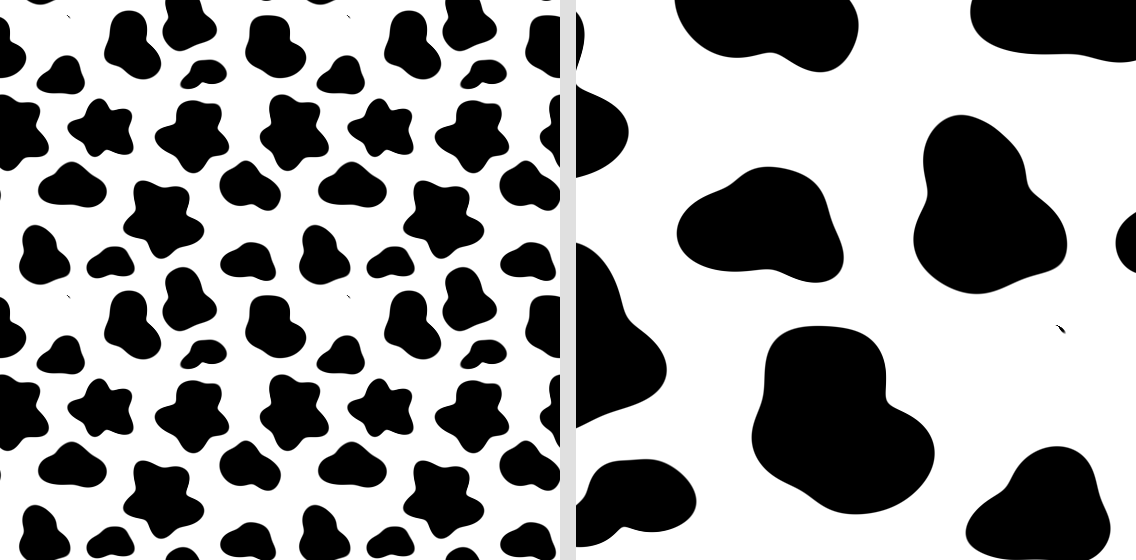
Left: the whole. Right: its middle third, enlarged.
Write a WebGL 1 fragment shader that draws this pattern.

```glsl
precision highp float;

uniform vec2 u_resolution;

#define REPEATS 2.0
#define GAP 0.040
#define SHARPNESS 50.0
#define JITTER 0.024
#define WIDE_RADIUS 0.128
#define NARROW_RADIUS 0.104
#define PEBBLE_RADIUS 0.033
#define PATCH_COLOR vec3(0.0)
#define HIDE_COLOR vec3(1.0)

const float PI = 3.14159265;

// Horizontal start of each row of patches
const vec4 ROW_START = vec4(0.157, 0.234, 0.048, 0.207);

// Two random values in -0.5..0.5
vec2 hash2(vec2 id) {
    vec2 s = vec2(dot(id, vec2(12.7, 31.1)), dot(id, vec2(26.9, 18.3)));
    return fract(sin(s + 1.7) * 437.58) - 0.5;
}

// Shortest offset between two points of the wrapping tile
vec2 wrapOffset(vec2 d) {
    return d - floor(d + 0.5);
}

// Lobed outline; lobes holds the strength of the 2, 3 and 5 fold bulges
float lobedBlob(vec2 q, float radius, vec3 lobes, vec2 turn) {
    float angle = atan(q.y, q.x + 1e-6);
    float bulge = 1.0
        - lobes.x * cos(2.0 * (angle - turn.x))
        + lobes.y * cos(3.0 * (angle - 1.6 - 0.5 * turn.y))
        + lobes.z * cos(5.0 * (angle - 2.0 - 0.6 * turn.x));
    return length(q) - radius * bulge;
}

// Keeps the nearest distance (x) and the summed pull of all blobs (y)
vec2 gather(vec2 field, float d) {
    return vec2(min(field.x, d), field.y + exp(-0.5 * SHARPNESS * d));
}

// Large patches: staggered rows of four, three, three and four
vec2 addPatches(vec2 field, vec2 p) {
    for (int r = 0; r < 4; r++) {
        float row = float(r);
        bool wide = abs(row - 1.5) < 1.0;
        float count = wide ? 3.0 : 4.0;
        for (int c = 0; c < 4; c++) {
            float col = float(c);
            if (col >= count) continue;
            float zigzag = cos(PI * col);
            float checker = cos(PI * (row + col));
            vec2 rnd = hash2(vec2(col, row));

            vec2 center = vec2(ROW_START[r] + col / count, 0.03 + 0.25 * row);
            center.y += 0.06 * zigzag * sin(0.5 * PI * row);
            if (r == 0) center.y += (c == 2) ? -0.11 : 0.04;
            center += JITTER * rnd;

            bool star = r == 2 || (r == 1 && c == 1);
            vec3 lobes = star ? vec3(0.07, 0.07, 0.18) : vec3(0.19, 0.17, 0.04);
            lobes.x *= checker;
            float radius = (wide ? WIDE_RADIUS : NARROW_RADIUS) + 0.014 * checker;
            vec2 q = wrapOffset(p - center);
            field = gather(field, lobedBlob(q, radius, lobes, rnd));
        }
    }
    return field;
}

// Small pebbles: a winding chain through the gaps
vec2 addPebbles(vec2 field, vec2 p) {
    for (int i = 0; i < 5; i++) {
        float t = float(i);
        vec2 center = vec2(0.04 - 0.2 * cos(0.25 * PI * t),
                           0.61 - 0.165 * t + 0.085 * mod(t, 2.0));
        vec2 turn = 4.0 * hash2(vec2(t, 9.0));
        vec2 q = wrapOffset(p - center);
        field = gather(field, lobedBlob(q, PEBBLE_RADIUS, vec3(0.1, 0.1, 0.0), turn));
    }
    return field;
}

// Smooth union of outlines, trimmed so that neighbours stay apart
float patchDistance(vec2 p) {
    vec2 field = addPebbles(addPatches(vec2(1.0, 0.0), p), p);
    float nearest = field.x;
    float halfSharp = 0.5 * SHARPNESS;
    float others = max(field.y - exp(-halfSharp * nearest), 0.0);
    float trim = exp(halfSharp * (nearest + GAP)) * others;
    return log(exp(SHARPNESS * nearest) + trim) / SHARPNESS;
}

void main() {
    vec2 p = fract(gl_FragCoord.xy / u_resolution * REPEATS);

    // Gentle wrapping bend for hand-drawn contours
    p += 0.010 * sin(2.0 * PI * (vec2(2.0, 3.0) * p.yx + vec2(0.1, 0.35)));

    float pixel = REPEATS / min(u_resolution.x, u_resolution.y);
    float hide = smoothstep(-0.8 * pixel, 0.8 * pixel, patchDistance(p));
    gl_FragColor = vec4(mix(PATCH_COLOR, HIDE_COLOR, hide), 1.0);
}
```
